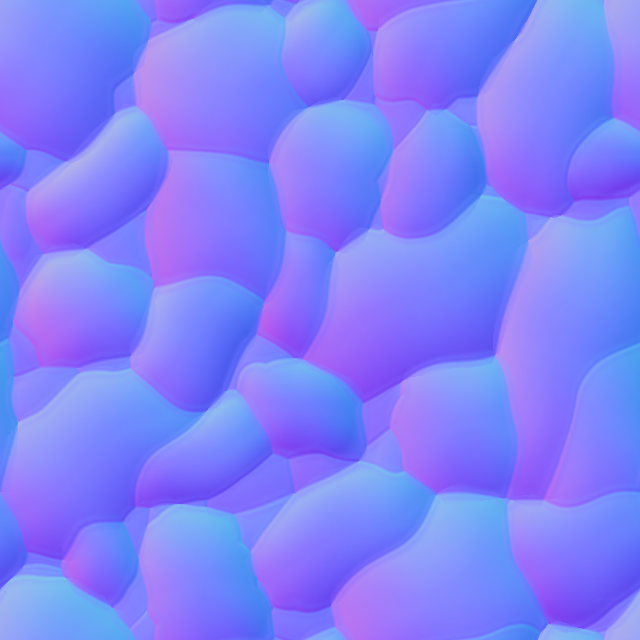
Reproduce this texture map procedurally as a WebGL 1 fragment shader.

```glsl
precision highp float;
// Tangent-space normal map of packed, rounded river stones with thin seams.

#define STONES 5.0        // large stones per side
#define CHIPS 9.0         // flat filler chips per side
#define STONE_RADIUS 0.108
#define CHIP_RADIUS 0.055
#define CHIP_STEEPNESS 0.38
#define SQUARENESS 2.5    // 2 = elliptic outline, higher = boxier
#define DOME_TILT 0.42    // slope at the rim of a large stone
#define LEAN 0.16         // random tilt of a whole stone
#define SEAM_WIDTH 0.0027
#define SEAM_TILT 0.17
#define WARP 0.01
#define GRAIN 0.005

uniform vec2 u_resolution;

const float TAU = 6.28318;

struct Stone {
  float dist;   // approximate signed distance to the outline
  vec2 slope;   // gradient of dist
  vec2 tilt;    // outward lean of the surface
  float level;  // stacking order, decides which side a seam drops to
};

vec4 hash4(vec2 id) {
  vec4 s = vec4(dot(id, vec2(127.1, 311.7)), dot(id, vec2(269.5, 183.3)),
                dot(id, vec2(419.2, 371.9)), dot(id, vec2(91.7, 233.1)));
  return fract(sin(s + 1.7) * 43758.5);
}

// Bends straight outlines; whole frequencies keep the result tileable.
vec2 warp(vec2 p) {
  vec2 a = sin(TAU * (p.yx * vec2(3.0, 4.0) + p * 2.0) + vec2(0.4, 2.1));
  vec2 b = sin(TAU * (p.yx * vec2(8.0, 7.0) - p * 5.0) + vec2(1.9, 0.7));
  return p + WARP * (a + 0.25 * b);
}

// Lift 1 gives a raised stone, lift 0 a chip that only shows between stones.
Stone makeStone(vec2 d, vec4 rnd, vec4 rnd2, float radius, float lift, float steep) {
  float r = radius * mix(0.6, 1.36, rnd.z);
  float stretch = mix(1.02, 1.45, rnd.w);
  float angle = 1.9 * rnd2.x;
  vec2 axis = vec2(cos(angle), sin(angle));
  vec2 side = vec2(-axis.y, axis.x);
  vec2 aspect = vec2(stretch, 1.0 / stretch);

  // Rounded-box norm and its gradient
  vec2 q = vec2(dot(d, axis), dot(d, side)) / (r * aspect);
  vec2 m = abs(q) + 1e-4;
  float n = pow(pow(m.x, SQUARENESS) + pow(m.y, SQUARENESS), 1.0 / SQUARENESS);
  vec2 g = sign(q) * pow(m / n, vec2(SQUARENESS - 1.0)) / aspect;
  vec2 outward = axis * g.x + side * g.y;

  Stone s;
  s.dist = steep * r * (n - lift);
  s.slope = steep * outward;
  float dome = pow(min(n, 1.1), 1.2) * (1.0 - 0.4 * smoothstep(1.0, 1.3, n));
  vec2 evened = outward / mix(1.0, length(outward), 0.6);
  s.tilt = DOME_TILT * steep * dome * evened + LEAN * (rnd2.yz - 0.5);
  s.level = rnd2.w + lift * 2.0;
  return s;
}

// Scatters one jittered grid of stones and keeps the two nearest.
void scatter(vec2 p, float count, float radius, float lift, float steep,
             inout Stone first, inout Stone second) {
  vec2 base = floor(p * count);
  for (int j = -2; j <= 2; j++) {
    for (int i = -2; i <= 2; i++) {
      vec2 cell = base + vec2(float(i), float(j));
      vec2 id = mod(cell, count) + count * 3.0;
      vec4 rnd = hash4(id);
      vec2 center = (cell + 0.5 + 0.66 * (rnd.xy - 0.5)) / count;
      Stone s = makeStone(p - center, rnd, hash4(id + 57.0), radius, lift, steep);
      if (s.dist < first.dist) {
        second = first;
        first = s;
      } else if (s.dist < second.dist) {
        second = s;
      }
    }
  }
}

// Faint uneven surface from layered sines
vec2 grain(vec2 p) {
  vec2 a = sin(TAU * (p * vec2(23.0, 19.0) + 2.0 * sin(TAU * p.yx * 3.0)));
  vec2 b = sin(TAU * (p.yx * vec2(41.0, 37.0) + p * 17.0 + sin(TAU * p * 5.0)));
  return GRAIN * (0.5 * a + a.yx * b);
}

void main() {
  vec2 uv = gl_FragCoord.xy / u_resolution;
  vec2 p = warp(uv);
  Stone near = Stone(9.0, vec2(0.0), vec2(0.0), 0.0);
  Stone next = near;
  scatter(p, STONES, STONE_RADIUS, 1.0, 1.0, near, next);
  scatter(p, CHIPS, CHIP_RADIUS, 0.0, CHIP_STEEPNESS, near, next);

  // Distance and direction to the border between the two stones
  vec2 across = next.slope - near.slope;
  float spread = max(length(across), 0.2);
  float edge = (next.dist - near.dist) / spread;
  vec2 inward = across / spread;

  // Let the domes level out softly towards the border
  float own = 0.5 + 0.5 * smoothstep(-0.004, 0.016, edge);
  own = mix(0.5, own, smoothstep(0.0, SEAM_WIDTH, edge));
  vec2 tilt = mix(next.tilt, near.tilt, own);

  // Groove on both sides plus a step down to the lower stone
  float x = edge / SEAM_WIDTH;
  vec2 drop = near.level > next.level ? -inward : inward;
  vec2 groove = -inward * x * exp(0.5 - 0.5 * x * x);
  tilt += SEAM_TILT * (0.8 * groove + 0.6 * drop * exp(-x * x)) + grain(uv);

  // Red grows to the left, green grows upward
  tilt *= vec2(-0.96, 0.98);
  float up = sqrt(max(1.0 - dot(tilt, tilt), 0.05));
  gl_FragColor = vec4(0.5 + 0.5 * vec3(tilt, up), 1.0);
}
```
